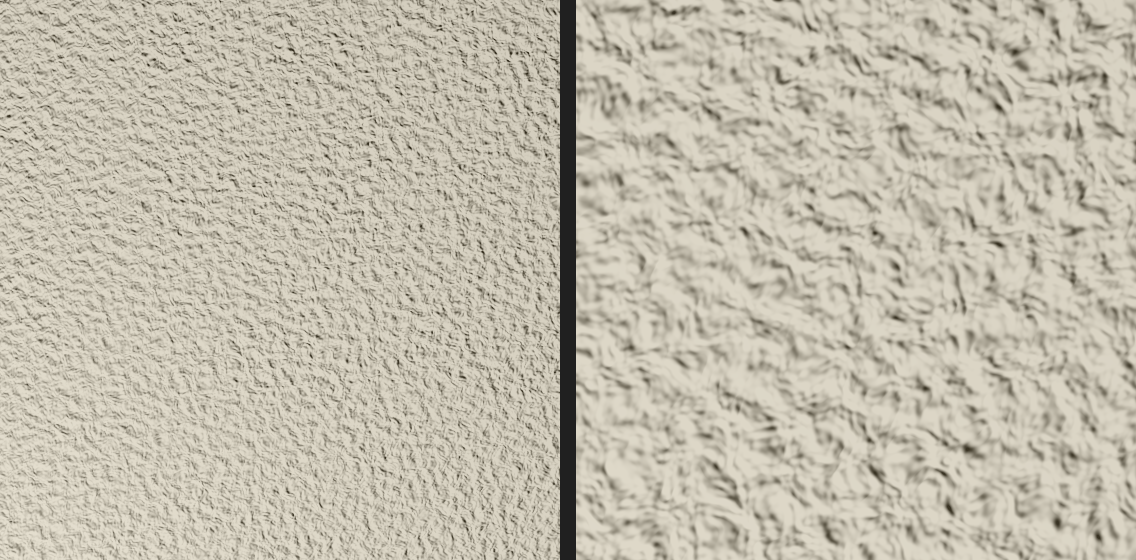
Left: the whole. Right: its middle third, enlarged.
Write a WebGL 2 fragment shader that draws this texture.

```glsl
#version 300 es
precision highp float;
// Rough cream stucco under a grazing lamp beyond the lower left corner.
// Octaves of gradient noise form a height field; its slope towards the lamp
// is mapped to a tone with a soft highlight limit and a long shadow tail.

uniform vec2 u_resolution;
out vec4 fragColor;

const vec2 LAMP = vec2(-0.25, -0.35);            // lamp position, canvas units
const float SLOPE_STEP = 0.0032;                 // distance over which slope is measured
const float SLOPE_GAIN = 5.0;                    // brings the slope to unit spread
const float LUMP_SCALE = 66.0;                   // broad lumps per canvas
const float CREASE_SCALE = 105.0;                // creased clods per canvas
const float GRAIN_SCALE = 230.0;                 // sandy grains per canvas
const float CREASE_HEIGHT = 0.75;
const float GRAIN_HEIGHT = 0.25;
const float CREASE_SOFTNESS = 0.05;
const float WARP_SCALE = 38.0;
const float WARP_AMOUNT = 0.006;
const float FLAT_TONE = 0.798;                   // tone of a level patch
const float TONE_SLOPE = 0.085;
const float TONE_BEND = 0.030;
const float HIGHLIGHT_LIMIT = 1.4;
const float SHADOW_LIMIT = -3.2;
const float LAMP_FALLOFF = 0.055;                // tone lost per unit of distance
const float MEAN_DISTANCE = 1.16;
const vec3 CREAM_TINT = vec3(0.0, -0.023, -0.085);

// Integer hash of a lattice point, turned into a unit gradient
vec2 latticeGradient(vec2 cell) {
    uvec2 q = uvec2(ivec2(cell) + 4096);
    uint n = q.x * 1597334677u ^ q.y * 3812015801u;
    n = (n ^ (n >> 16)) * 2246822519u;
    n = (n ^ (n >> 13)) * 3266489917u;
    n ^= n >> 16;
    float angle = float(n >> 8) * (6.2831853 / 16777216.0);
    return vec2(cos(angle), sin(angle));
}

float gradientNoise(vec2 p) {
    vec2 cell = floor(p);
    vec2 f = p - cell;
    vec2 w = f * f * f * (f * (f * 6.0 - 15.0) + 10.0);
    vec2 e = vec2(1.0, 0.0);
    float a = dot(latticeGradient(cell), f);
    float b = dot(latticeGradient(cell + e.xy), f - e.xy);
    float c = dot(latticeGradient(cell + e.yx), f - e.yx);
    float d = dot(latticeGradient(cell + e.xx), f - e.xx);
    return mix(mix(a, b, w.x), mix(c, d, w.x), w.y);
}

vec2 rotate(vec2 p, float angle) {
    float c = cos(angle), s = sin(angle);
    return vec2(c * p.x - s * p.y, s * p.x + c * p.y);
}

// Lumps, clods parted by creases, and sandy grain
float plasterHeight(vec2 p) {
    float lumps = gradientNoise(rotate(p, 0.4) * LUMP_SCALE);
    float fold = gradientNoise(rotate(p, 1.3) * CREASE_SCALE + 17.0);
    float clods = sqrt(fold * fold + CREASE_SOFTNESS * CREASE_SOFTNESS);
    float grain = gradientNoise(rotate(p, 2.2) * GRAIN_SCALE + 41.0);
    return lumps + CREASE_HEIGHT * clods + GRAIN_HEIGHT * grain;
}

void main() {
    vec2 p = gl_FragCoord.xy / min(u_resolution.x, u_resolution.y);
    vec2 toLamp = LAMP - p;
    float lampDistance = length(toLamp);
    toLamp /= lampDistance;

    // Bend the lumps out of regular shapes
    vec2 warp = vec2(gradientNoise(p * WARP_SCALE + 5.0),
                     gradientNoise(p * WARP_SCALE + 73.0));
    vec2 q = p + WARP_AMOUNT * warp;

    // Slope facing the lamp, deeper where the light grazes
    vec2 halfStep = 0.5 * SLOPE_STEP * toLamp;
    float slope = plasterHeight(q - halfStep) - plasterHeight(q + halfStep);
    float patchiness = 1.0 + 0.25 * gradientNoise(p * 7.0 + 29.0);
    float relief = mix(0.8, 1.15, smoothstep(0.4, 1.6, lampDistance)) * patchiness;
    float facing = clamp(slope * SLOPE_GAIN * relief, SHADOW_LIMIT, HIGHLIGHT_LIMIT);

    // Tone curve and broad falloff of the light
    float tone = FLAT_TONE + TONE_SLOPE * facing - TONE_BEND * facing * facing;
    tone += LAMP_FALLOFF * (MEAN_DISTANCE - lampDistance);
    fragColor = vec4(clamp(tone + CREAM_TINT, 0.0, 1.0), 1.0);
}
```
